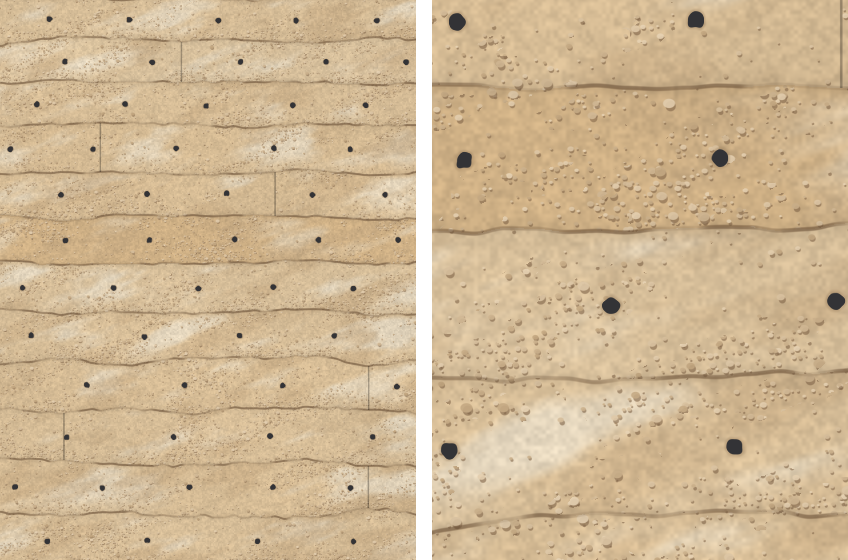
Left: the whole. Right: its middle third, enlarged.
Reproduce this texture procedurally as a Shadertoy shader.

```glsl
// Rammed earth wall: twelve sandy layers with gravel streaks, wavy seams and tie holes.

float hash(vec2 p) {
    vec3 q = fract(p.xyx * 0.1031);
    q += dot(q, q.yzx + 33.33);
    return fract((q.x + q.y) * q.z);
}

float noise(vec2 p) {
    vec2 i = floor(p), f = fract(p);
    f = f * f * (3.0 - 2.0 * f);
    return mix(mix(hash(i), hash(i + vec2(1, 0)), f.x),
               mix(hash(i + vec2(0, 1)), hash(i + vec2(1, 1)), f.x), f.y);
}

float fbm(vec2 p) {
    float sum = 0.0, amp = 0.533;
    for (int k = 0; k < 4; k++) {
        sum += amp * noise(p);
        p = p * 2.03 + 17.3;
        amp *= 0.5;
    }
    return sum;
}

// Layers grow taller toward the bottom; depth is measured from the top.
float rowToDepth(float row) { return 0.0352 + row * (0.0742 + 0.00094 * row); }

float depthToRow(float depth) {
    return (sqrt(0.0742 * 0.0742 + 0.00376 * (depth - 0.0352)) - 0.0742) / 0.00188;
}

// Scattered stones: x = lit stone, y = shadow beneath it, z = stone tint.
vec3 gravel(vec2 p, float density, float scale, float aa) {
    vec2 cell = floor(p * scale), f = fract(p * scale);
    float soft = aa * scale * 0.8;
    vec3 result = vec3(0.0);
    for (int y = -1; y <= 1; y++)
    for (int x = -1; x <= 1; x++) {
        vec2 id = cell + vec2(x, y);
        if (hash(id + 5.7) > density) continue;
        vec2 d = f - vec2(x, y) - 0.2 - 0.6 * vec2(hash(id), hash(id + 31.4));
        float radius = mix(0.16, 0.46, pow(hash(id + 63.1), 2.0));
        float stone = 1.0 - smoothstep(-soft, soft, length(d * vec2(0.85, 1.1)) - radius);
        float shadow = 1.0 - smoothstep(-soft, soft, length(d - vec2(0.14, -0.25)) - radius);
        result.y = max(result.y, shadow);
        if (stone > result.x) result.xz = vec2(stone, hash(id + 91.0));
    }
    return result;
}

void mainImage(out vec4 fragColor, in vec2 fragCoord) {
    vec2 p = fragCoord / iResolution.y;
    float aa = 1.0 / iResolution.y;
    float depth = 1.0 - p.y;

    // Layer index and position inside the layer (0 top, 1 bottom)
    float rowFlat = depthToRow(depth);
    float wobble = 0.2 * (noise(vec2(p.x * 9.0, floor(rowFlat) * 7.3)) - 0.5)
                 + 0.06 * (noise(vec2(p.x * 55.0, floor(rowFlat) * 3.1)) - 0.5);
    float u = rowFlat + wobble + 0.5;
    float row = floor(u), v = fract(u);
    float rowHeight = 0.0742 + 0.00188 * row;

    // Slanted streak coordinates, rising to the right
    vec2 slant = vec2(dot(p, vec2(0.93, 0.36)), dot(p, vec2(-0.36, 0.93)));
    vec2 seed = vec2(row * 13.7, row * 5.3);

    // Earth: ochre base, pale lime clouds, darker damp patches
    float ochre = 0.5 * hash(vec2(row, 4.0)) + 0.6 * exp(-pow(row - 5.0, 2.0) * 2.0);
    vec3 color = mix(vec3(0.85, 0.76, 0.62), vec3(0.82, 0.70, 0.53), ochre);
    float cloud = fbm(slant * vec2(8.0, 26.0) + seed);
    float lime = smoothstep(0.46, 0.74, cloud) * smoothstep(0.0, 0.15, v)
               * (1.0 - 0.8 * smoothstep(0.6, 0.95, v));
    color = mix(color, vec3(0.89, 0.84, 0.75), lime * (1.0 - 0.4 * ochre));
    float damp = smoothstep(0.48, 0.75, fbm(slant * vec2(11.0, 30.0) + seed + 40.0));
    color = mix(color, vec3(0.76, 0.65, 0.50), 0.55 * damp);
    color *= 0.97 + 0.06 * fbm(p * vec2(6.0, 9.0) + 9.0);

    // Sandy grain
    color *= 1.0 + 0.09 * (noise(p * 420.0) - 0.5) + 0.08 * (noise(p * 190.0) - 0.5);

    // Gravel gathers in slanted streaks and along the bottom of each layer
    float streak = smoothstep(0.50, 0.72, fbm(slant * vec2(12.0, 42.0) + seed + 80.0));
    float settled = smoothstep(0.6, 0.97, v) * smoothstep(0.38, 0.65, fbm(p * vec2(14.0, 8.0) + seed));
    float density = clamp(0.04 + 0.5 * streak + 0.5 * settled, 0.0, 0.7);
    for (int k = 0; k < 2; k++) {
        vec3 stones = gravel(p + float(k) * 3.1, density * (k == 0 ? 0.8 : 0.45), k == 0 ? 250.0 : 150.0, aa);
        color = mix(color, vec3(0.50, 0.39, 0.28), 0.6 * stones.y);
        color = mix(color, mix(vec3(0.76, 0.65, 0.50), vec3(0.91, 0.83, 0.71), stones.z), 0.9 * stones.x);
    }

    // Broken dark seam between layers
    float seam = min(v, 1.0 - v) * rowHeight;
    float broken = smoothstep(0.3, 0.7, noise(vec2(p.x * 38.0, floor(u + 0.5) * 9.1)));
    color = mix(color, vec3(0.48, 0.37, 0.26),
                (0.15 + 0.5 * broken) * (1.0 - smoothstep(0.0006, 0.0012 + aa, seam)));
    color *= 1.0 - 0.07 * exp(-seam * 260.0);

    // Faint upright joint in some layers
    float joint = abs(p.x - 0.74 * hash(vec2(row, 21.0)));
    color *= 1.0 - 0.28 * step(0.6, hash(vec2(row, 8.0))) * (1.0 - smoothstep(0.0003, 0.0006 + aa, joint));

    // Staggered tie holes with chipped rims
    float holeRow = floor(rowFlat + 0.5);
    float spacing = holeRow > 6.5 && holeRow != 10.0 ? 0.185 : 0.15;
    float along = p.x / spacing - 0.33 * sin(1.7 * holeRow);
    vec2 id = vec2(floor(along), holeRow);
    vec2 d = vec2((fract(along) - 0.5 - 0.2 * (hash(id + 2.0) - 0.5)) * spacing,
                  depth - rowToDepth(holeRow) - 0.004 * (hash(id + 6.0) - 0.5));
    float rim = length(d) - 0.0049 - 0.0016 * (noise(d * 260.0 + id * 19.0) - 0.5);
    color = mix(color, vec3(0.60, 0.49, 0.36), 0.4 * (1.0 - smoothstep(0.0, 0.0025, rim)));
    color = mix(color, vec3(0.20, 0.20, 0.21), 1.0 - smoothstep(-0.7 * aa, 0.7 * aa, rim));

    fragColor = vec4(clamp(color, 0.0, 1.0), 1.0);
}
```
